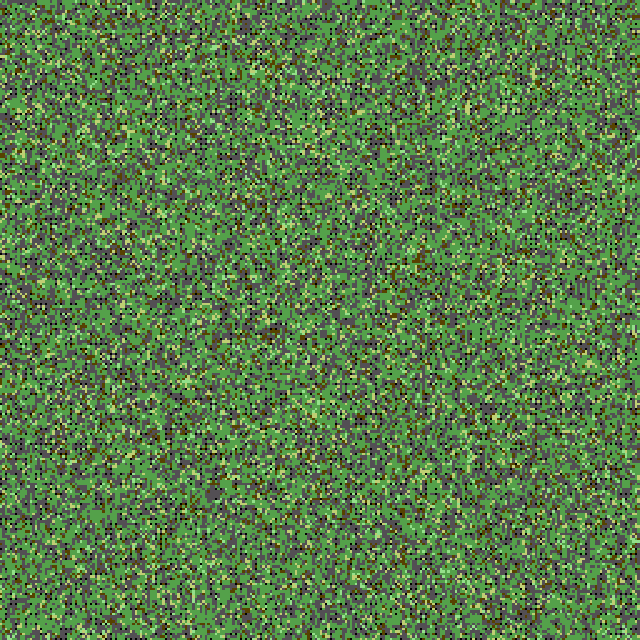
A WebGL 2 fragment shader for this texture:

```glsl
#version 300 es
precision highp float;
precision highp int;
// Mottled grass turf: square grains of green and grey with straw, soil and dark pits.

uniform vec2 u_resolution;
out vec4 fragColor;

const float GRAINS = 256.0;        // grains along the canvas height
const float GREEN_SHARE = 0.535;   // green part of the ground grains
const float STRAW_SHARE = 0.06;
const float SOIL_SHARE = 0.07;
const float TIP_SHARE = 0.03;
const float PIT_CHANCE = 0.62;     // chance of a pit on a shaded lattice grain
const float PATCH_GRAINS = 14.0;   // width of the soft density patches
const float PATCH_DEPTH = 0.09;
const float BLADE_JOIN = 0.26;     // chance that a grain continues the one above
const float SLANT_JOIN = 0.07;     // chance that it continues either diagonal
const float STRAW_JOIN = 0.12;     // the same for accent grains
const float EDGE_NEAR = 0.05;      // edge filter span, in parts of a pixel
const float EDGE_FAR = 0.30;

const vec3 GREEN = vec3(0.33, 0.63, 0.29);
const vec3 GREY = vec3(0.325, 0.31, 0.33);
const vec3 SOIL = vec3(0.34, 0.26, 0.0);
const vec3 STRAW = vec3(0.75, 0.81, 0.45);
const vec3 TIP = vec3(0.58, 0.88, 0.54);
const vec3 PIT = vec3(0.0);

// Uniform random value for a grain; the salt selects an independent set.
float hash(ivec2 cell, int salt) {
    uvec3 v = uvec3(ivec3(cell, salt)) * 1664525u + 1013904223u;
    v.x += v.y * v.z; v.y += v.z * v.x; v.z += v.x * v.y;
    v ^= v >> 16u;
    v.x += v.y * v.z; v.y += v.z * v.x; v.z += v.x * v.y;
    return float(v.x >> 8u) / 16777216.0;
}

float valueNoise(vec2 p) {
    ivec2 i = ivec2(floor(p));
    vec2 f = fract(p);
    f = f * f * (3.0 - 2.0 * f);
    float low = mix(hash(i, 9), hash(i + ivec2(1, 0), 9), f.x);
    float high = mix(hash(i + ivec2(0, 1), 9), hash(i + ivec2(1, 1), 9), f.x);
    return mix(low, high, f.y);
}

// Steps up or to either upper diagonal, so that neighbours share one random value.
ivec2 rootCell(ivec2 cell, int salt, float upright, float slant) {
    float r = hash(cell, salt);
    if (r < upright) return cell + ivec2(0, 1);
    if (r < upright + slant) return cell + ivec2(1, 1);
    if (r < upright + 2.0 * slant) return cell + ivec2(-1, 1);
    return cell;
}

vec3 grainColour(ivec2 cell) {
    // Accents
    float accent = hash(rootCell(cell, 2, 0.5 * STRAW_JOIN, STRAW_JOIN), 3);
    if (accent < STRAW_SHARE) return STRAW;
    if (accent < STRAW_SHARE + SOIL_SHARE) return SOIL;
    if (accent < STRAW_SHARE + SOIL_SHARE + TIP_SHARE) return TIP;

    // Green ground with gently varying density
    ivec2 blade = rootCell(cell, 1, BLADE_JOIN, SLANT_JOIN);
    blade = rootCell(blade, 6, BLADE_JOIN, SLANT_JOIN);
    float density = valueNoise(vec2(cell) / PATCH_GRAINS) - 0.5;
    if (hash(blade, 4) < GREEN_SHARE + PATCH_DEPTH * density) return GREEN;

    // Shade, with pits on every second row and column
    bool onLattice = (cell.x & 1) == 0 && (cell.y & 1) == 0;
    return onLattice && hash(cell, 5) < PIT_CHANCE ? PIT : GREY;
}

void main() {
    // Four samples per pixel, close together, smooth the edges yet keep grains crisp
    vec3 colour = vec3(0.0);
    for (int i = 0; i < 4; i++) {
        vec2 offset = mix(vec2(EDGE_NEAR), vec2(EDGE_FAR), vec2(i & 1, i >> 1));
        vec2 p = (gl_FragCoord.xy + offset) / u_resolution.y * GRAINS;
        colour += grainColour(ivec2(floor(p)));
    }
    fragColor = vec4(colour * 0.25, 1.0);
}
```
